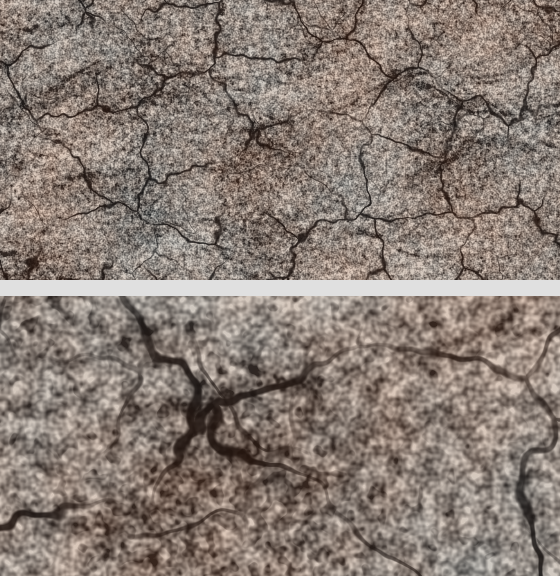
Top: the whole. Bottom: its middle third, enlarged.
A Shadertoy shader for this texture:

```glsl
#define CRACK_SCALE 3.7
#define CRACK_WIDTH 0.0042
#define CRACK_DEPTH 0.85
#define HAIRLINE_SCALE 6.5
#define RELIEF_SCALE vec2(2.6, 4.2)
#define RELIEF_STRENGTH 3.2
#define GRAIN_SCALE 42.0
#define GRAIN_STRENGTH 0.50
#define LICHEN_SCALE 2.4
#define BASE_TONE 0.63
#define DARK_STONE vec3(0.24, 0.20, 0.18)
#define LIGHT_STONE vec3(0.76, 0.71, 0.67)

vec2 hash2(vec2 p) {
    vec3 q = fract(p.xyx * vec3(0.1031, 0.1030, 0.0973));
    q += dot(q, q.yzx + 33.33);
    return fract((q.xx + q.yz) * q.zy);
}

vec2 gradient(vec2 cell) {
    float angle = 6.2832 * hash2(cell).x;
    return vec2(cos(angle), sin(angle));
}

float noise(vec2 p) {
    vec2 i = floor(p), f = fract(p);
    vec2 u = f * f * f * (f * (f * 6.0 - 15.0) + 10.0);
    vec2 e = vec2(0.0, 1.0);
    return mix(mix(dot(gradient(i), f), dot(gradient(i + e.yx), f - e.yx), u.x),
               mix(dot(gradient(i + e.xy), f - e.xy), dot(gradient(i + 1.0), f - 1.0), u.x), u.y);
}

const mat2 OCTAVE = mat2(1.6, 1.2, -1.2, 1.6);

float fbm(vec2 p) {
    float sum = 0.0, amp = 0.5;
    for (int i = 0; i < 4; i++) {
        sum += amp * noise(p);
        p = OCTAVE * p + 17.3;
        amp *= 0.5;
    }
    return sum;
}

// Folded noise: rounded lumps separated by sharp creases
float reliefHeight(vec2 p) {
    p = p * RELIEF_SCALE + 0.7 * noise(p * 3.0);
    float sum = 0.0, amp = 0.5;
    for (int i = 0; i < 4; i++) {
        sum += amp * abs(noise(p));
        p = OCTAVE * p + 9.1;
        amp *= 0.47;
    }
    return sum;
}

// Distance to the nearest border between Voronoi cells
float borderDistance(vec2 p) {
    vec2 cell = floor(p), f = fract(p), nearest = vec2(0.0), nearestCell = vec2(0.0);
    float best = 8.0;
    for (int y = -1; y <= 1; y++)
    for (int x = -1; x <= 1; x++) {
        vec2 g = vec2(x, y);
        vec2 r = g + hash2(cell + g) - f;
        if (dot(r, r) < best) { best = dot(r, r); nearest = r; nearestCell = g; }
    }
    float border = 8.0;
    for (int y = -2; y <= 2; y++)
    for (int x = -2; x <= 2; x++) {
        vec2 g = nearestCell + vec2(x, y);
        vec2 r = g + hash2(cell + g) - f;
        vec2 d = r - nearest;
        if (dot(d, d) > 1e-5) border = min(border, dot(0.5 * (nearest + r), normalize(d)));
    }
    return border;
}

float crackLine(float dist, float width, float pixel) {
    float soft = 0.6 * pixel + 0.3 * width;
    return 1.0 - smoothstep(width - soft, width + soft, dist);
}

void mainImage(out vec4 fragColor, in vec2 fragCoord) {
    float pixel = 1.0 / iResolution.y;
    vec2 p = fragCoord * pixel + 3.0;

    // Weathered patches and relief lit from above
    float patches = fbm(p * LICHEN_SCALE);
    float slope = reliefHeight(p + vec2(-0.004, 0.012)) - reliefHeight(p);
    float rough = smoothstep(-0.35, 0.3, noise(p * 2.1 + 5.0));
    float tone = BASE_TONE - RELIEF_STRENGTH * slope * (0.4 + 0.6 * rough);
    tone -= 0.35 * rough * smoothstep(0.025, 0.07, slope);
    tone += 0.35 * fbm(p * 5.0 + 40.0);

    // Mineral grain
    float grain = noise(p * GRAIN_SCALE) + noise(p * GRAIN_SCALE * 2.1 + 7.0)
                + 1.2 * noise(p * GRAIN_SCALE * 3.7 + 13.0);
    tone += GRAIN_STRENGTH * grain;

    // Dark lichen specks and pale flecks gathered in opposite patches
    float specks = 0.6 * noise(p * 52.0 + 3.0) + 0.4 * noise(p * 105.0);
    tone -= 0.30 * smoothstep(0.13, 0.30, specks + 1.2 * patches);
    tone += 0.16 * smoothstep(0.10, 0.28, -specks - 0.9 * patches);

    // Meandering cracks that thin out and fade
    vec2 warp = vec2(fbm(p * 5.0), fbm(p * 5.0 + 31.0)) * 0.12
              + vec2(noise(p * 24.0), noise(p * 24.0 + 11.0)) * 0.012;
    vec2 q = p + warp;
    float mainDist = borderDistance(q * CRACK_SCALE) / CRACK_SCALE;
    float hairDist = borderDistance(q.yx * HAIRLINE_SCALE + 20.0) / HAIRLINE_SCALE;
    float presence = smoothstep(-0.42, 0.05, noise(p * 4.0 + 60.0));
    float hairPresence = smoothstep(0.08, 0.35, noise(p * 3.2 + 80.0));
    float crack = presence * crackLine(mainDist, CRACK_WIDTH * (0.5 + 0.5 * presence), pixel);
    float hair = 0.7 * hairPresence * crackLine(hairDist, 0.6 * CRACK_WIDTH, pixel);
    tone -= 0.22 * presence * exp(-mainDist / 0.010);
    tone = clamp(tone, -0.1, 1.15);
    tone = mix(tone, 0.1 - 0.4 * CRACK_DEPTH, CRACK_DEPTH * max(crack, hair));

    // Stone colour with rusty and grey-green stains
    vec3 color = mix(DARK_STONE, LIGHT_STONE, tone);
    float stain = noise(p * 2.7 + 25.0) + 0.5 * noise(p * 19.0);
    color += 0.05 * stain * vec3(1.0, -0.15, -0.7);
    fragColor = vec4(clamp(color, 0.0, 1.0), 1.0);
}
```
